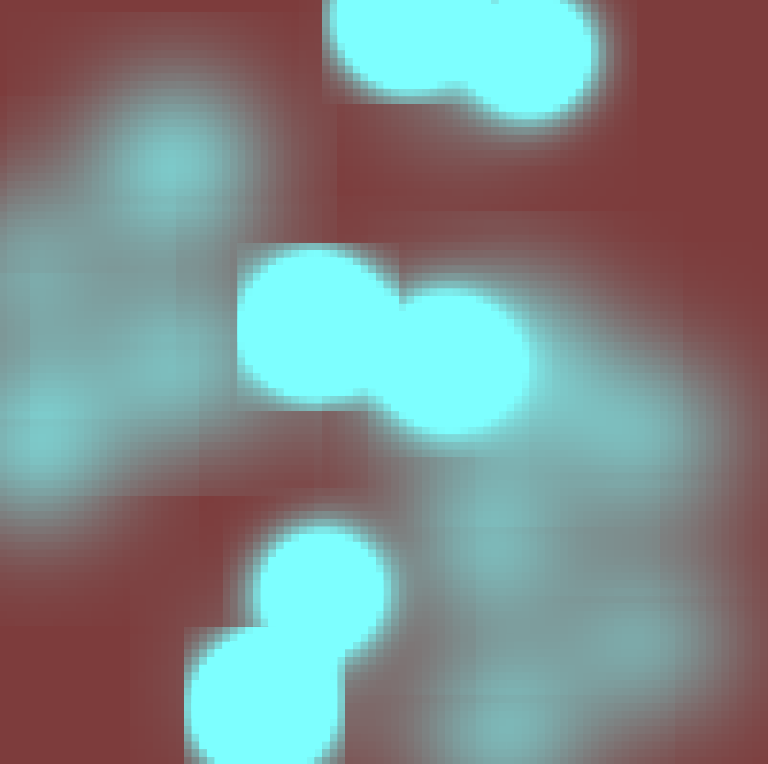
This background is drawn by a Shadertoy shader. Its source:

```glsl
float hash(float n) {
    return fract(sin(n * 12.9898) * 43758.5453);
}

// Gaussian glow, clipped by a slightly off-centre square window
float glow(vec2 d, float sigma, float strength, float halfWindow, float seed) {
    vec2 shift = (vec2(hash(seed), hash(seed + 3.7)) - 0.5) * 0.25 * halfWindow;
    vec2 box = abs(d - shift);
    return strength * exp(-dot(d, d) / (2.0 * sigma * sigma))
         * step(max(box.x, box.y), halfWindow);
}

// Two zigzag strands of dim glows, one at each side
float softStrands(vec2 p) {
    float heat = 0.0;
    for (int i = 0; i < 9; i++) {
        float k = float(i), seed = k + 1.0;
        bool rightSide = i < 5;
        float n = rightSide ? k : k - 5.0;
        vec2 start = rightSide ? vec2(0.75, 0.055) : vec2(0.15, 0.41);
        vec2 center = start + vec2(0.105 * sin(3.0 * n - 1.5), 0.12 * n);
        center += (vec2(hash(seed * 1.7), hash(seed * 2.3)) - 0.5) * 0.04;
        heat += glow(p - center, 0.088, mix(0.5, 0.74, hash(seed * 5.1)),
                     mix(0.19, 0.24, hash(seed * 0.7)), seed);
    }
    return heat;
}

// Slanted row of bright double blobs, each with a faint halo
float hotPairs(vec2 p) {
    float heat = 0.0;
    for (int i = 0; i < 3; i++) {
        float k = float(i);
        vec2 center = vec2(0.38, 0.15) + k * vec2(0.115, 0.4);
        float angle = 1.1 - 1.38 * min(k, 1.0);
        vec2 arm = 0.085 * vec2(cos(angle), sin(angle));
        heat += glow(p - center + vec2(0.0, 0.04), 0.09, 0.3, 0.22, k + 20.0);
        heat += glow(p - center + arm, 0.045, 7.0, 0.106, k + 30.0);
        heat += glow(p - center - arm, 0.045, 3.8, 0.14, k + 40.0);
    }
    return heat;
}

void mainImage(out vec4 fragColor, in vec2 fragCoord) {
    // Mosaic of 100 columns with softened tile borders
    vec2 tile = fragCoord / iResolution.x * 100.0;
    float pixel = 100.0 / iResolution.x;
    vec2 blend = smoothstep(1.0 - pixel, 1.0, fract(tile));
    vec2 p = (floor(tile) + 0.5 + blend) / 100.0;

    float heat = clamp(softStrands(p) + hotPairs(p), 0.0, 1.0);
    vec3 maroon = vec3(0.49, 0.235, 0.235);
    vec3 cyan = vec3(0.49, 1.0, 1.0);
    fragColor = vec4(mix(maroon, cyan, heat), 1.0);
}
```
